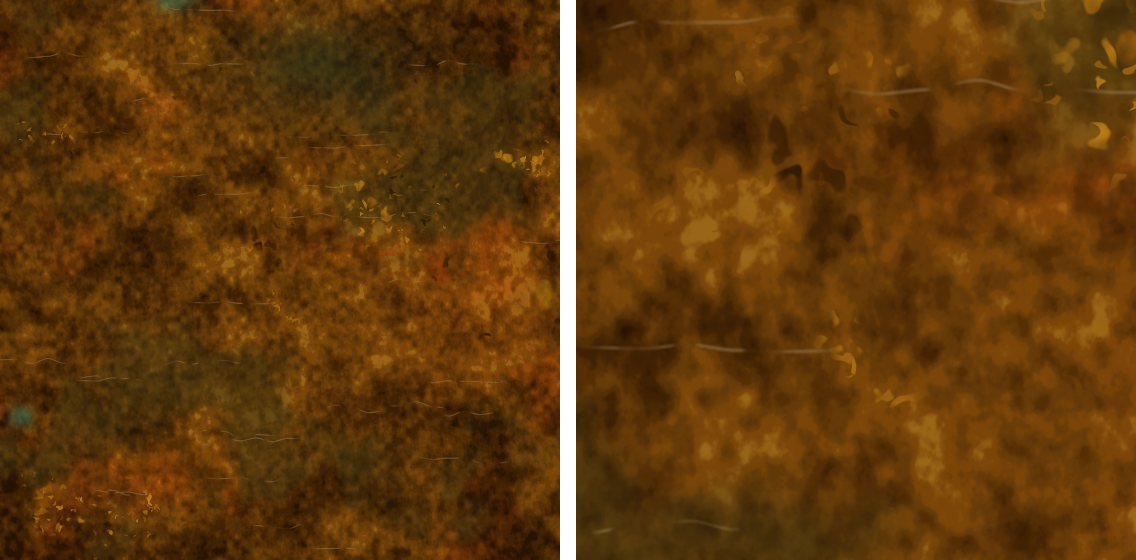
Left: the whole. Right: its middle third, enlarged.
Reproduce this texture procedurally as a Shadertoy shader.

```glsl
// Aged oil-paint foliage: layered value noise picks a brown-to-ochre tone,
// loose brush dabs gather in glowing clusters, and olive, rust and teal stains
// tint the ground. Thin, pale, broken cracks run almost level on top.

const vec3 SHADOW = vec3(0.15, 0.07, 0.01);
const vec3 UMBER  = vec3(0.25, 0.13, 0.01);
const vec3 BROWN  = vec3(0.33, 0.18, 0.02);
const vec3 SIENNA = vec3(0.40, 0.23, 0.03);
const vec3 OCHRE  = vec3(0.48, 0.27, 0.03);
const vec3 AMBER  = vec3(0.60, 0.40, 0.09);
const vec3 GOLD   = vec3(0.76, 0.52, 0.09);
const vec3 RUST   = vec3(0.50, 0.20, 0.02);
const vec3 OLIVE  = vec3(0.27, 0.20, 0.05);
const vec3 MOSS   = vec3(0.50, 0.36, 0.04);
const vec3 POND   = vec3(0.19, 0.18, 0.07);
const vec3 TEAL   = vec3(0.24, 0.36, 0.25);
const vec3 CRACK  = vec3(0.58, 0.47, 0.30);

const float BROAD_CONTRAST = 0.85;
const float MID_CONTRAST   = 0.95;
const float FINE_CONTRAST  = 0.85;
const int   CRACK_COUNT    = 34;
const float CRACK_WIDTH    = 0.0021;

// Clusters of bright dabs: centre xy, radius xy
const int CLUSTER_COUNT = 7;
const vec4 CLUSTERS[CLUSTER_COUNT] = vec4[](
    vec4(0.49, 0.58, 0.09, 0.07), vec4(0.49, 0.45, 0.025, 0.08),
    vec4(0.35, 0.85, 0.09, 0.06), vec4(0.95, 0.70, 0.07, 0.06),
    vec4(0.15, 0.08, 0.15, 0.06), vec4(0.75, 0.64, 0.12, 0.07),
    vec4(0.07, 0.76, 0.05, 0.04));

float hash(vec2 p) {
    return fract(sin(dot(p, vec2(127.1, 311.7))) * 43758.5453);
}

float noise(vec2 p) {
    vec2 i = floor(p), f = fract(p);
    f = f * f * (3.0 - 2.0 * f);
    return mix(mix(hash(i), hash(i + vec2(1, 0)), f.x),
               mix(hash(i + vec2(0, 1)), hash(i + vec2(1, 1)), f.x), f.y);
}

float fbm(vec2 p) {
    float sum = 0.0, amp = 0.5;
    for (int i = 0; i < 4; i++) {
        sum += amp * noise(p);
        p = mat2(1.6, 1.2, -1.2, 1.6) * p + 7.3;
        amp *= 0.5;
    }
    return sum / 0.9375;
}

// Soft elliptical region, 1 at its centre
float glow(vec2 p, vec2 centre, vec2 radius) {
    vec2 d = (p - centre) / radius;
    return exp(-dot(d, d));
}

vec3 toneRamp(float t) {
    vec3 c = mix(SHADOW, UMBER, smoothstep(-0.05, 0.22, t));
    c = mix(c, BROWN, smoothstep(0.22, 0.42, t));
    c = mix(c, SIENNA, smoothstep(0.42, 0.59, t));
    c = mix(c, OCHRE, smoothstep(0.59, 0.75, t));
    return mix(c, AMBER, smoothstep(0.78, 1.0, t));
}

// Jittered, turned, ragged ellipses; amount sets how many of them show
vec3 paintDabs(vec3 col, vec2 p, float scale, float amount, vec3 tintA, vec3 tintB) {
    vec2 g = p * scale;
    g += 0.7 * vec2(noise(g * 2.3), noise(g * 2.3 + 31.0)) - 0.35;
    for (int y = -1; y <= 1; y++)
    for (int x = -1; x <= 1; x++) {
        vec2 cell = floor(g) + vec2(x, y);
        vec2 id = cell + scale;
        vec2 d = g - cell - vec2(hash(id), hash(id + 17.0));
        float a = 6.2832 * hash(id + 29.0);
        d = mat2(cos(a), sin(a), -sin(a), cos(a)) * d;
        d.y *= 1.2 + 1.2 * hash(id + 41.0);
        float radius = 0.25 + 0.35 * hash(id + 53.0);
        float shape = 1.0 - smoothstep(radius * 0.6, radius * 1.1, length(d));
        float chance = hash(id + 67.0);
        float alpha = shape * smoothstep(chance, chance + 0.2, amount);
        col = mix(col, mix(tintA, tintB, hash(id + 71.0)), alpha * 0.85);
    }
    return col;
}

float cracks(vec2 p) {
    float ink = 0.0;
    for (int i = 0; i < CRACK_COUNT; i++) {
        vec2 id = vec2(float(i), 3.7);
        vec2 d = p - vec2(hash(id), hash(id + 11.0));
        float reach = mix(0.025, 0.1, hash(id + 23.0));
        float wobble = (noise(vec2(p.x * 35.0, id.x * 9.0)) - 0.5) * 0.011;
        float off = abs(d.y - wobble - d.x * 0.12 * (hash(id + 37.0) - 0.5));
        float line = 1.0 - smoothstep(0.0, CRACK_WIDTH, off);
        line *= 1.0 - smoothstep(reach * 0.6, reach, abs(d.x));
        ink = max(ink, line * smoothstep(0.2, 0.7, noise(vec2(p.x * 80.0, id.x))));
    }
    return ink;
}

void mainImage(out vec4 fragColor, in vec2 fragCoord) {
    vec2 p = fragCoord / iResolution.y;
    vec2 warp = vec2(fbm(p * 9.0), fbm(p * 9.0 + 50.0)) - 0.5;
    vec2 q = p + 0.06 * warp;
    float mid = fbm(q * 17.0 + 4.0);
    float fine = fbm(p * vec2(85.0, 70.0) + 9.0);

    // Lit and shaded regions
    float orchard = glow(q, vec2(0.87, 0.46), vec2(0.2, 0.17));
    float gloom = glow(q, vec2(0.82, 0.86), vec2(0.2, 0.17));
    float pond = glow(q, vec2(0.57, 0.88), vec2(0.15, 0.08));
    float clusters = 0.0;
    for (int i = 0; i < CLUSTER_COUNT; i++)
        clusters = max(clusters, glow(q, CLUSTERS[i].xy, CLUSTERS[i].zw));

    // Ground tone
    float tone = 0.48 + BROAD_CONTRAST * (fbm(q * 3.5) - 0.5)
               + MID_CONTRAST * (mid - 0.5) + FINE_CONTRAST * (fine - 0.5)
               + 0.16 * orchard + 0.1 * clusters - 0.24 * gloom;
    vec3 col = toneRamp(tone);

    // Coloured stains
    float light = 0.65 + 0.7 * fine;
    float rust = smoothstep(0.55, 0.75, fbm(q * 7.0 + 20.0)) + 0.4 * orchard;
    col = mix(col, RUST * (0.45 + tone), min(rust, 1.0) * 0.5);
    col = mix(col, OLIVE * light, 0.7 * smoothstep(0.56, 0.72, fbm(q * 6.0 + 80.0)));
    col = mix(col, POND * light, 0.85 * pond);
    float teal = glow(q, vec2(0.31, 1.0), vec2(0.04, 0.02))
               + glow(q, vec2(0.03, 0.25), vec2(0.02));
    col = mix(col, TEAL * light, min(teal, 1.0) * 0.8);

    // Brush dabs, broad to small
    float patches = smoothstep(0.36, 0.62, mid);
    col = paintDabs(col, p, 17.0, 0.4 * orchard, MOSS * light, RUST * light);
    col = paintDabs(col, p, 48.0, 0.28 * (clusters + orchard) * (1.0 - patches), SHADOW, UMBER);
    col = paintDabs(col, p, 42.0, 0.6 * clusters * patches, OCHRE * light, GOLD * light);
    col = paintDabs(col, p, 85.0, 0.04 + 0.5 * clusters * patches, OCHRE, GOLD);

    // Cracked varnish
    col = mix(col, CRACK, 0.5 * cracks(p));
    fragColor = vec4(col, 1.0);
}
```
